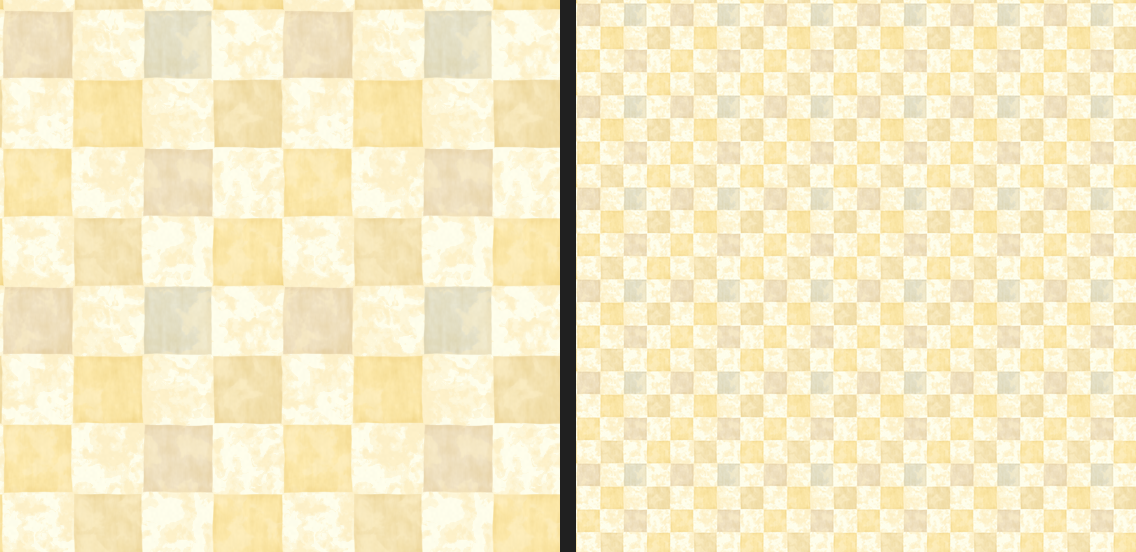
Left: one tile. Right: repeated 3 by 3.
A Shadertoy shader for this pattern:

```glsl
// Hand-painted checkerboard of eight by eight squares: mottled cream squares
// alternate with yellow, tan, beige and grey washes on a four by four cycle.
// Wrapped value noise makes the blotches, brush marks and uneven edges.

const float CYCLE = 4.0; // squares before colours and paint marks repeat

const vec3 YELLOW = vec3(0.985, 0.905, 0.66);
const vec3 TAN = vec3(0.955, 0.885, 0.69);
const vec3 BEIGE = vec3(0.935, 0.875, 0.745);
const vec3 GREY = vec3(0.895, 0.88, 0.785);

float hash(vec2 p) {
    vec3 q = fract(p.xyx * vec3(0.1031, 0.1030, 0.0973));
    q += dot(q, q.yzx + 33.33);
    return fract((q.x + q.y) * q.z);
}

// Value noise that wraps after a whole number of lattice steps
float noise(vec2 p, vec2 period) {
    vec2 i = floor(p), f = fract(p);
    f = f * f * (3.0 - 2.0 * f);
    vec2 a = mod(i, period), b = mod(i + 1.0, period);
    return mix(mix(hash(a), hash(vec2(b.x, a.y)), f.x),
               mix(hash(vec2(a.x, b.y)), hash(b), f.x), f.y);
}

// Layered noise; the scale is in lattice steps per square
float fbm(vec2 p, vec2 scale) {
    float sum = 0.0, weight = 0.5;
    for (int i = 0; i < 4; i++) {
        sum += weight * noise(p * scale, CYCLE * scale);
        scale *= 2.0;
        weight *= 0.5;
    }
    return sum / 0.9375;
}

// Wash colour of a painted square, two per row of the cycle
vec3 washColour(vec2 cell) {
    vec3 washes[8] = vec3[8](BEIGE, GREY, YELLOW, TAN,
                            YELLOW, BEIGE, TAN, YELLOW);
    return washes[int(cell.y) * 2 + int(cell.x) / 2];
}

// Broken white patches over cream
vec3 mottledCream(vec2 p, vec2 cell) {
    vec2 warp = vec2(fbm(p, vec2(3.0)), fbm(p + 1.37, vec2(4.0))) - 0.5;
    float blotch = fbm(p + 0.55 * warp, vec2(4.0, 5.0));
    float flecks = fbm(p - 0.2 * warp, vec2(11.0, 9.0));
    float cover = blotch + 0.10 * (hash(cell + 7.0) - 0.5);
    vec3 colour = mix(vec3(0.992, 0.942, 0.785), vec3(0.994, 0.967, 0.85),
                      smoothstep(0.36, 0.50, 0.6 * cover + 0.4 * flecks));
    return mix(colour, vec3(0.996, 0.993, 0.92),
               smoothstep(0.51, 0.60, cover + 0.25 * (flecks - 0.5)));
}

// Cloudy wash with vertical brush marks and a denser rim
vec3 paintedWash(vec2 p, vec2 cell, float edge) {
    float cloud = fbm(p + 0.3 * fbm(p, vec2(3.0)), vec2(4.0)) - 0.5;
    float brush = fbm(p, vec2(16.0, 4.0)) - 0.5;
    float rim = 1.0 - smoothstep(0.03, 0.12, edge + 0.08 * brush);
    vec3 colour = washColour(cell);
    colour += vec3(0.04, 0.07, 0.15) * cloud;
    colour += vec3(0.03, 0.045, 0.08) * brush;
    colour = mix(colour, vec3(0.985, 0.93, 0.76),
                 0.45 * smoothstep(0.03, 0.16, cloud));
    return colour - vec3(0.010, 0.020, 0.035) * rim;
}

void mainImage(out vec4 fragColor, in vec2 fragCoord) {
    // Rows count downwards, and the grid sits slightly off the corner
    vec2 uv = fragCoord / iResolution.xy;
    vec2 p = vec2(uv.x, 1.0 - uv.y) * 8.0 - vec2(0.04, 0.148);

    // Unsteady hand-drawn edges
    vec2 grid = p + 0.045 * (vec2(fbm(p, vec2(2.0)), fbm(p + 2.3, vec2(2.0))) - 0.5);
    vec2 cell = mod(floor(grid), CYCLE);
    vec2 inset = 0.5 - abs(fract(grid) - 0.5);
    float edge = min(inset.x, inset.y);

    // Cream everywhere, washes on alternate squares
    vec3 colour = mottledCream(p, cell);
    if (mod(cell.x + cell.y, 2.0) < 0.5) {
        float soft = max(0.025, 12.0 / iResolution.y);
        colour = mix(colour, paintedWash(p, cell, edge), smoothstep(0.0, soft, edge));
    }

    // Fine paper grain
    colour += 0.012 * (noise(p * vec2(30.0, 24.0), vec2(120.0, 96.0)) - 0.5);
    fragColor = vec4(clamp(colour, 0.0, 1.0), 1.0);
}
```
